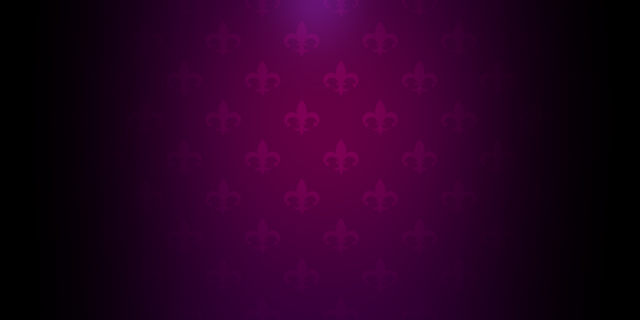
Reproduce this background procedurally as a Shadertoy shader.

```glsl
const vec3 PURPLE = vec3(0.18, 0.0, 0.21);
const vec3 MAGENTA = vec3(0.39, 0.0, 0.265);
const vec3 SPOT_LIGHT = vec3(0.11, 0.075, 0.22);
const vec3 MOTIF_LIGHT = vec3(0.105, 0.0, 0.065);

// Positions in canvas heights, x measured from the centre line
const vec2 GLOW_CENTER = vec2(0.02, 0.62);
const vec2 GLOW_SIZE = vec2(0.42, 0.48);
const vec2 SPOT_CENTER = vec2(-0.01, 1.02);
const vec2 SPOT_SIZE = vec2(0.13, 0.16);
const float SIDE_DARK = 0.95;
const float SIDE_LIT = 0.10;

const vec2 MOTIF_ORIGIN = vec2(-0.057, 0.631);
const vec2 MOTIF_STEP = vec2(0.2453, 0.1232);
const float MOTIF_RADIUS = 0.0556;

float softSpot(vec2 p, vec2 center, vec2 size) {
    vec2 d = (p - center) / size;
    return exp(-dot(d, d));
}

float circle(vec2 p, vec2 center, float radius) {
    return length(p - center) - radius;
}

float box(vec2 p, vec2 halfSize) {
    vec2 d = abs(p) - halfSize;
    return length(max(d, 0.0)) + min(max(d.x, d.y), 0.0);
}

// Upright pointed leaf
float leaf(vec2 p, float halfWidth, float halfHeight) {
    float offset = (halfHeight * halfHeight - halfWidth * halfWidth) / (2.0 * halfWidth);
    return length(vec2(abs(p.x) + offset, p.y)) - offset - halfWidth;
}

float crescent(vec2 p, vec2 outer, float outerRadius, vec2 inner, float innerRadius) {
    return max(circle(p, outer, outerRadius), -circle(p, inner, innerRadius));
}

// Mirrored lily ornament, about one unit in radius
float lily(vec2 p) {
    p.x = abs(p.x);
    float d = leaf(p - vec2(0.0, 0.32), 0.29, 0.70);
    d = min(d, crescent(p, vec2(0.58, -0.08), 0.41, vec2(0.50, -0.29), 0.35));
    d = min(d, circle(p, vec2(0.76, -0.37), 0.10));
    d = min(d, box(p - vec2(0.0, -0.29), vec2(0.27, 0.055)));
    d = min(d, leaf(p - vec2(0.0, -0.58), 0.13, 0.38));
    d = min(d, crescent(p, vec2(0.24, -0.52), 0.20, vec2(0.30, -0.43), 0.18));
    return d;
}

// Staggered rows of lilies
float lilyPattern(vec2 p) {
    vec2 grid = (p - MOTIF_ORIGIN) / MOTIF_STEP;
    float row = floor(grid.y + 0.5);
    float shift = 0.5 * mod(row, 2.0);
    vec2 cell = vec2(fract(grid.x + shift + 0.5) - 0.5, grid.y - row);
    float d = lily(cell * MOTIF_STEP / MOTIF_RADIUS);
    float edge = 1.0 / (iResolution.y * MOTIF_RADIUS);
    return 1.0 - smoothstep(-edge, edge, d);
}

void mainImage(out vec4 fragColor, in vec2 fragCoord) {
    vec2 p = vec2(fragCoord.x - 0.5 * iResolution.x, fragCoord.y) / iResolution.y;

    // Purple backdrop falling to black at the sides
    float sideFade = 1.0 - smoothstep(SIDE_LIT, SIDE_DARK, abs(p.x));
    float glow = softSpot(p, GLOW_CENTER, GLOW_SIZE);
    vec3 color = mix(PURPLE * sideFade, MAGENTA, glow);

    // Ornament and overhead light
    color += MOTIF_LIGHT * lilyPattern(p) * glow;
    color += SPOT_LIGHT * softSpot(p, SPOT_CENTER, SPOT_SIZE);

    fragColor = vec4(color, 1.0);
}
```
